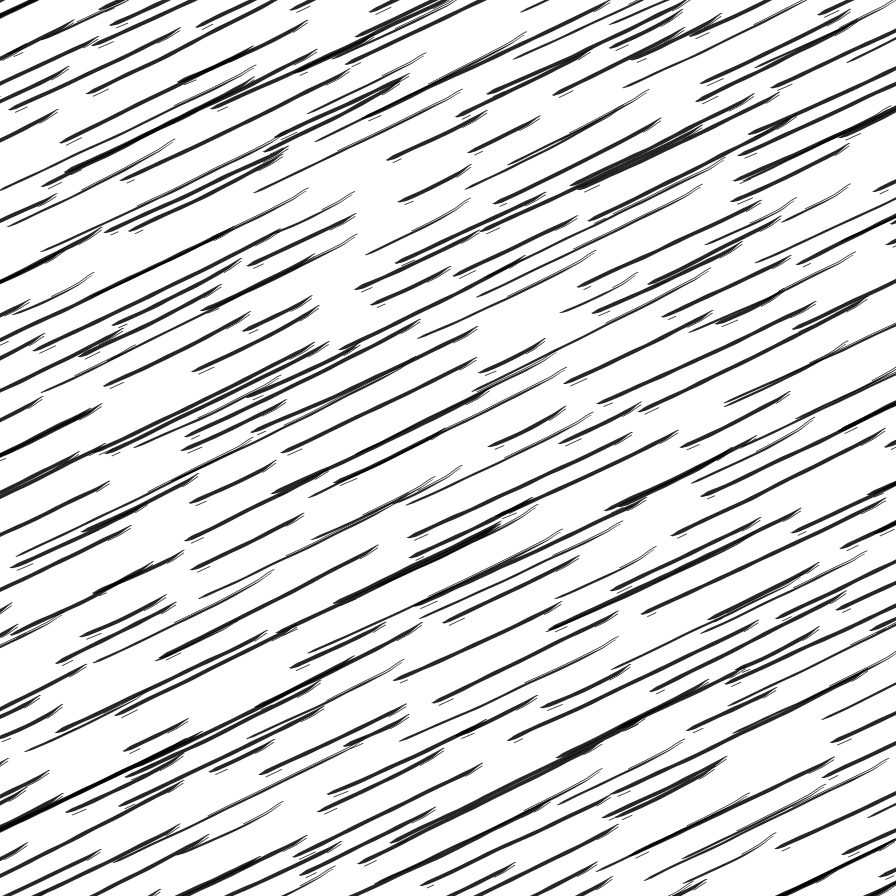
Reproduce this pattern procedurally as a Shadertoy shader.

```glsl
// Slanted pen hatching: scattered, nearly parallel ink strokes on white paper.
// A staggered grid, turned along the stroke direction, holds one jittered stroke
// per cell; each has a bent axis, tapered ends and a few stray bristle hairs.

const float ANGLE        = 0.452;              // stroke direction, radians
const vec2  CELL         = vec2(0.2, 0.0222);  // grid cell along and across strokes
const float CROSS_JITTER = 1.5;                // scatter across rows, in cells
const vec2  LENGTH_RANGE = vec2(0.08, 0.32);
const float TILT         = 0.04;               // spread of the stroke angles
const float HEAVY_HALF   = 0.00215;            // half widths
const float LIGHT_HALF   = 0.00125;
const float HAIR_HALF    = 0.00045;
const float LIGHT_SHARE  = 0.27;
const float BEND         = 0.0025;             // sag of the stroke axis
const float HOOK         = 0.0018;             // upward flick at the tip
const float WOBBLE       = 0.0016;
const vec3  PAPER        = vec3(1.0);
const vec3  INK          = vec3(0.15);         // transmitted light of one layer

vec4 hash4(vec2 p) {
    vec4 q = fract(p.xyxy * vec4(0.1031, 0.1030, 0.0973, 0.1099));
    q += dot(q, q.wzxy + 33.33);
    return fract((q.xxyz + q.yzzw) * q.zywx);
}

// One-dimensional gradient noise, separate for every seed
float gradientNoise(float x, float seed) {
    float i = floor(x), f = x - i;
    float g0 = hash4(vec2(i, seed)).x * 2.0 - 1.0;
    float g1 = hash4(vec2(i + 1.0, seed)).x * 2.0 - 1.0;
    float fade = f * f * f * (f * (f * 6.0 - 15.0) + 10.0);
    return mix(g0 * f, g1 * (f - 1.0), fade);
}

// Box-filtered share of a pixel lying between two edges
float between(float x, float lo, float hi, float px) {
    float h = 0.5 * px;
    return (clamp(x - lo, -h, h) - clamp(x - hi, -h, h)) / px;
}

float dash(vec2 p, vec2 span, float y, float halfWidth, float px) {
    return between(p.x, span.x, span.y, px)
         * between(p.y, y - halfWidth, y + halfWidth, px);
}

// Coverage of a stroke that starts at the origin and runs along +x
float stroke(vec2 p, float len, bool light, vec4 rnd, float px) {
    if (p.x < -0.02 || p.x > len + 0.02 || abs(p.y) > 0.02) return 0.0;
    float seed = floor(rnd.x * 900.0);
    float right = len - p.x;

    // Straighten the axis
    float t = clamp(p.x / len, 0.0, 1.0) * 2.0 - 1.0;
    p.y -= BEND * rnd.y * t * t + HOOK * smoothstep(0.02, 0.0, right);
    p.y -= WOBBLE * gradientNoise(p.x * 16.0, seed);

    // Body with a blunt, slanted heel and a pointed tip
    float halfWidth = light ? LIGHT_HALF : HEAVY_HALF;
    halfWidth *= 1.0 + 0.3 * gradientNoise(p.x * 45.0, seed + 7.0);
    halfWidth *= mix(0.45, 1.0, smoothstep(0.0, 0.010, p.x));
    halfWidth *= mix(0.25, 1.0, smoothstep(0.0, light ? 0.06 : 0.022, right));
    float ink = dash(p + vec2(p.y, 0.0), vec2(0.0, len), 0.0, halfWidth, px);

    // Bristle hairs: a split along light strokes, loose ends on heavy ones
    if (light) {
        vec2 span = vec2(len * mix(0.35, 0.7, rnd.z), len + 0.004);
        ink = max(ink, dash(p, span, 0.0021, HAIR_HALF, px));
    } else {
        vec2 heel = vec2(0.005, mix(0.014, 0.026, rnd.z));
        vec2 tip = vec2(len - mix(0.012, 0.035, rnd.w), len - 0.002);
        ink = max(ink, dash(p, heel, -0.0052, HAIR_HALF, px));
        ink = max(ink, dash(p, tip, -0.0027, HAIR_HALF, px));
    }
    return ink;
}

void mainImage(out vec4 fragColor, in vec2 fragCoord) {
    float px = 1.0 / iResolution.y;
    vec2 uv = fragCoord * px;
    vec2 along = vec2(cos(ANGLE), sin(ANGLE));
    vec2 pos = vec2(dot(uv, along), dot(uv, vec2(-along.y, along.x)));

    vec3 color = PAPER;
    float homeRow = floor(pos.y / CELL.y);
    for (int j = -1; j <= 1; j++) {
        float row = homeRow + float(j);
        float shift = hash4(vec2(row + 211.0, 17.0)).x;
        float homeColumn = floor(pos.x / CELL.x - shift);
        for (int i = -1; i <= 1; i++) {
            vec2 cell = vec2(homeColumn + float(i), row);
            vec4 place = hash4(cell + vec2(131.0, 257.0));
            vec4 style = hash4(cell + vec2(419.0, 353.0));

            vec2 jitter = vec2(place.x + shift, 0.5 + (place.y - 0.5) * CROSS_JITTER);
            vec2 local = pos - (cell + jitter) * CELL;
            local.y -= local.x * (place.w - 0.5) * TILT;

            float len = mix(LENGTH_RANGE.x, LENGTH_RANGE.y, place.z);
            local.x += 0.5 * len;
            bool light = style.x < LIGHT_SHARE;
            float ink = stroke(local, len, light, style.yzwx, px);
            color *= mix(vec3(1.0), INK, ink);   // layers darken where they cross
        }
    }
    fragColor = vec4(color, 1.0);
}
```
